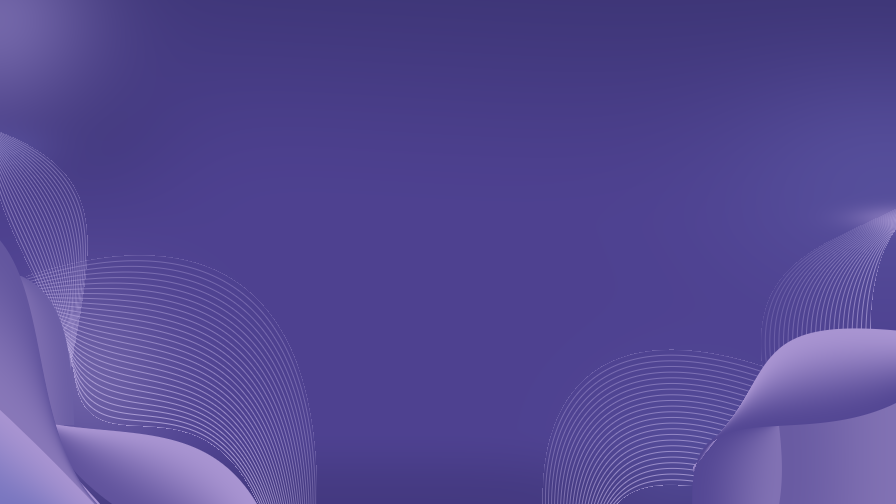
Write a Shadertoy shader that draws this background.

```glsl
const float GRID = 432.0;        // design units per canvas height
const int STEPS = 36;            // rulings tested per surface
const float LINE_WIDTH = 0.75;
const vec3 TOP_DARK = vec3(0.235, 0.205, 0.455);
const vec3 VIOLET = vec3(0.305, 0.255, 0.565);
const vec3 FLOOR_DARK = vec3(0.255, 0.215, 0.485);
const vec3 HAZE = vec3(0.47, 0.42, 0.68);
const vec3 BLUE_HAZE = vec3(0.345, 0.32, 0.62);
const vec3 LILAC = vec3(0.66, 0.58, 0.82);
const vec3 MAUVE = vec3(0.49, 0.43, 0.69);
const vec3 SHADE = vec3(0.33, 0.28, 0.58);
const vec3 LINE_COLOR = vec3(0.80, 0.74, 0.93);

// Cubic Bezier curve and its tangent; the columns are control points
vec2 curve(mat4x2 c, float t) {
    float u = 1.0 - t;
    return c * vec4(u * u * u, 3.0 * u * u * t, 3.0 * u * t * t, t * t * t);
}

vec2 tangent(mat4x2 c, float t) {
    float u = 1.0 - t;
    return c * vec4(-u * u, u * u - 2.0 * u * t, 2.0 * u * t - t * t, t * t);
}

float cross2(vec2 a, vec2 b) { return a.x * b.y - a.y * b.x; }

// Surface between two curves: returns (across, along, width), width 0 outside
vec3 ruled(vec2 p, mat4x2 a, mat4x2 b) {
    vec3 hit = vec3(0.0);
    float before = 0.0;
    for (int i = 0; i <= STEPS; i++) {
        float t = float(i) / float(STEPS);
        vec2 start = curve(a, t);
        float side = cross2(curve(b, t) - start, p - start);
        if (i > 0 && side * before <= 0.0 && side != before) {
            float along = t - side / (side - before) / float(STEPS);
            vec2 origin = curve(a, along);
            vec2 span = curve(b, along) - origin;
            float across = dot(p - origin, span) / max(dot(span, span), 1e-4);
            if (across >= 0.0 && across <= 1.0) {
                vec2 dir = mix(tangent(a, along), tangent(b, along), across);
                float width = abs(cross2(span, dir)) / max(length(dir), 1e-4);
                hit = vec3(across, along, width);
            }
        }
        before = side;
    }
    return hit;
}

// Filled ribbon, shaded from its first edge to its second
void ribbon(inout vec3 color, vec2 p, float px, mat4x2 a, mat4x2 b, vec3 first, vec3 second) {
    vec3 h = ruled(p, a, b);
    float cover = clamp(min(h.x, 1.0 - h.x) * h.z / px, 0.0, 1.0);
    color = mix(color, mix(first, second, smoothstep(0.0, 1.0, h.x)), cover);
}

// Evenly spaced threads, with strength changing across the family
void threads(inout vec3 color, vec2 p, float px, mat4x2 a, mat4x2 b, float count, vec2 strength) {
    vec3 h = ruled(p, a, b);
    float cell = h.x * count;
    float d = abs(cell - round(cell)) * h.z / count;
    float cover = max(0.0, 1.0 - d / px) * min(1.0, LINE_WIDTH / px);
    cover *= step(1e-4, h.z) * mix(strength.x, strength.y, h.x);
    color = mix(color, LINE_COLOR, cover);
}

float glow(vec2 p, vec2 center, vec2 radius) {
    vec2 q = (p - center) / radius;
    return exp(-dot(q, q));
}

void mainImage(out vec4 fragColor, in vec2 fragCoord) {
    float px = GRID / iResolution.y;
    vec2 p = fragCoord * px;

    // Backdrop
    float depth = GRID - p.y - 0.06 * (p.x - 384.0);
    vec3 color = mix(TOP_DARK, VIOLET, smoothstep(-70.0, 190.0, depth));
    color = mix(color, TOP_DARK, 0.5 * glow(p, vec2(70, 325), vec2(85, 75)));
    color = mix(color, FLOOR_DARK, 0.75 * smoothstep(65.0, 0.0, p.y));
    color = mix(color, BLUE_HAZE, 0.8 * glow(p, vec2(760, 275), vec2(140, 95)));
    color = mix(color, HAZE, 0.9 * glow(p, vec2(-5, 415), vec2(85, 75)));
    color = mix(color, HAZE, 0.75 * glow(p, vec2(75, 110), vec2(75, 75)));
    color = mix(color, BLUE_HAZE, 0.6 * glow(p, vec2(590, 50), vec2(85, 70)));
    color = mix(color, LILAC, 0.6 * glow(p, vec2(772, 245), vec2(40, 10)));
    color = mix(color, BLUE_HAZE, 0.7 * glow(p, vec2(0, 305), vec2(40, 18)));

    // Thread fans
    threads(color, p, px, mat4x2(-2, 320, 95, 282, 80, 227, 62, 122),
        mat4x2(-10, 302, 0, 232, 40, 192, 60, 112), 22.0, vec2(0.4, 0.5));
    threads(color, p, px, mat4x2(22, 195, 160, 242, 275, 207, 272, -2),
        mat4x2(62, 132, 62, 7, 165, 127, 222, -2), 28.0, vec2(0.32, 0.8));
    threads(color, p, px, mat4x2(770, 254, 700, 220, 640, 205, 654, 112),
        mat4x2(770, 238, 752, 215, 746, 180, 746, 140), 24.0, vec2(0.2, 0.65));
    threads(color, p, px, mat4x2(465, -2, 462, 90, 510, 165, 655, 118),
        mat4x2(527, -2, 545, 18, 570, 17, 594, 15), 24.0, vec2(0.35, 0.75));

    // Left ribbons: rear fold, lower sheet, corner, front band
    ribbon(color, p, px, mat4x2(18, 196, 60, 177, 62, 122, 64, 68),
        mat4x2(14, 190, 26, 162, 34, 102, 38, 66), mix(HAZE, VIOLET, 0.3), MAUVE);
    ribbon(color, p, px, mat4x2(40, 70, 110, 57, 180, 72, 222, -2),
        mat4x2(40, 64, 52, 37, 80, 0, 150, -30), LILAC, mix(SHADE, MAUVE, 0.3));
    ribbon(color, p, px, mat4x2(-2, 87, 34, 56, 59, 31, 90, -4),
        mat4x2(-2, -6, 0, -6, 10, -6, 20, -6), LILAC, vec3(0.47, 0.46, 0.75));
    ribbon(color, p, px, mat4x2(-2, 229, 45, 177, 25, 57, 88, -4),
        mat4x2(-2, 82, 30, 52, 55, 27, 84, -4), mix(SHADE, HAZE, 0.4), mix(MAUVE, LILAC, 0.25));

    // Right ribbons: panel, lower fold, upper band
    ribbon(color, p, px, mat4x2(666, 72, 669, 42, 670, 22, 666, -2),
        mat4x2(772, 94, 772, 62, 772, 32, 772, -2), mix(SHADE, MAUVE, 0.5), mix(MAUVE, LILAC, 0.1));
    ribbon(color, p, px, mat4x2(664, 69, 600, 69, 592, 42, 593, -2),
        mat4x2(668, 69, 671, 42, 672, 22, 668, -2), SHADE, mix(MAUVE, LILAC, 0.1));
    ribbon(color, p, px, mat4x2(594, 32, 670, 107, 630, 162, 770, 149),
        mat4x2(594, 22, 605, 92, 690, 47, 770, 87), LILAC, SHADE);

    fragColor = vec4(color, 1.0);
}
```
